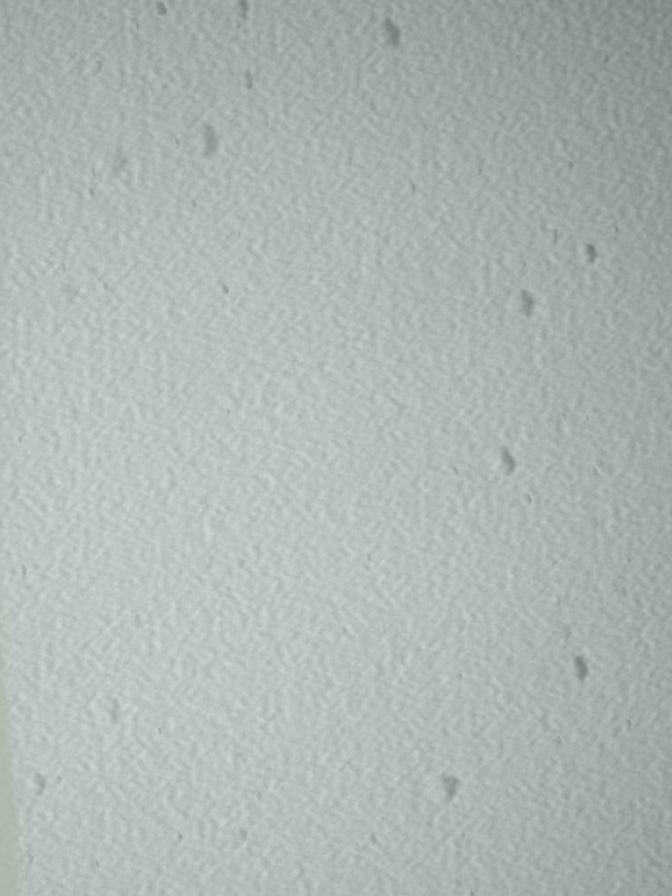
Give the GLSL for this texture, as a WebGL 1 fragment shader.

```glsl
precision highp float;
// Pale grey-green plaster wall: fine grain, scattered bumps and pits, light from the left.

uniform vec2 u_resolution;

#define GRAIN_SCALE 125.0
#define GRAIN_DEPTH 0.055
#define BUMP_SHADOW 0.17
#define BUMP_LIGHT 0.035
#define WALL_PEAK 0.778
#define WALL_FALLOFF vec2(0.32, 0.29)
#define LIGHT_CENTRE vec2(0.15, 0.36)
#define SHADOW_DIR vec2(0.98, 0.17)
#define WALL_TINT vec3(-0.036, 0.0, -0.015)
#define EDGE_COLOUR vec3(0.66, 0.72, 0.65)

vec2 hash2(vec2 p) {
  vec3 q = fract(p.xyx * vec3(0.1031, 0.1030, 0.0973));
  q += dot(q, q.yzx + 33.33);
  return fract((q.xx + q.yz) * q.zy);
}

float cornerSlope(vec2 cell, vec2 corner, vec2 f) {
  return dot(hash2(cell + corner + 71.0) * 2.0 - 1.0, f - corner);
}

float gradientNoise(vec2 p) {
  vec2 cell = floor(p);
  vec2 f = p - cell;
  vec2 w = f * f * f * (f * (f * 6.0 - 15.0) + 10.0);
  float low = mix(cornerSlope(cell, vec2(0.0, 0.0), f), cornerSlope(cell, vec2(1.0, 0.0), f), w.x);
  float high = mix(cornerSlope(cell, vec2(0.0, 1.0), f), cornerSlope(cell, vec2(1.0, 1.0), f), w.x);
  return mix(low, high, w.y);
}

float grainHeight(vec2 p) {
  vec2 q = p * GRAIN_SCALE;
  return gradientNoise(q) + 0.5 * gradientNoise(q * 1.9 + 17.0) + 0.7 * gradientNoise(q * 0.45 + 41.0);
}

// Slope of the grain along the light
float grainShade(vec2 p) {
  vec2 reach = SHADOW_DIR * 0.45 / GRAIN_SCALE;
  return grainHeight(p + reach) - grainHeight(p - reach);
}

// One lump: lit on the left, a crescent of shadow on the right, a soft dent around it
float lumpShade(vec2 v, float pit) {
  float len = length(v);
  float along = dot(v, SHADOW_DIR);
  float body = 1.0 - smoothstep(0.65, 1.15, len);
  float shadow = body * smoothstep(0.05 - pit, 0.85 - 0.5 * pit, along);
  float lit = body * (1.0 - smoothstep(-0.6, 0.3, along)) * (1.0 - 0.6 * pit);
  float dent = along * exp(-0.7 * len * len) * smoothstep(0.7, 1.3, len);
  return BUMP_LIGHT * (lit + 1.1 * dent) - BUMP_SHADOW * shadow;
}

// Scatter lumps of one size over a jittered grid
float bumpLayer(vec2 p, float cellSize, float radius, float chance, float seed) {
  vec2 home = floor(p / cellSize);
  float shade = 0.0;
  for (int j = -1; j <= 1; j++) {
    for (int i = -1; i <= 1; i++) {
      vec2 id = home + vec2(float(i), float(j));
      vec2 place = hash2(id + seed);
      vec2 kind = hash2(id + seed + 137.0);
      vec2 form = hash2(id + seed + 291.0);
      vec2 v = (p - (id + 0.1 + 0.8 * place) * cellSize) / (radius * mix(0.7, 1.2, form.x));
      float turn = form.y * 1.4 - 0.7;
      v = mat2(cos(turn), -sin(turn), sin(turn), cos(turn)) * v;
      v.x *= mix(1.0, 1.4, kind.y);
      v = mat2(cos(turn), sin(turn), -sin(turn), cos(turn)) * v;
      v += 0.4 * gradientNoise(v * 1.3 + id * 7.3);
      shade += step(kind.x, chance) * mix(0.35, 1.0, form.y) * lumpShade(v, kind.y * kind.y);
    }
  }
  return shade;
}

void main() {
  vec2 p = gl_FragCoord.xy / u_resolution.y;

  // Broad falloff of the light, darkest at the upper right
  vec2 away = p - LIGHT_CENTRE;
  float tone = WALL_PEAK - dot(WALL_FALLOFF, away * away);
  tone += 0.012 * gradientNoise(p * 7.0 + 3.0);

  // Relief
  tone += GRAIN_DEPTH * grainShade(p);
  tone += bumpLayer(p, 0.15, 0.019, 0.36, 11.0);
  tone += 0.75 * bumpLayer(p, 0.08, 0.0095, 0.2, 53.0);
  tone += 0.5 * bumpLayer(p, 0.04, 0.0055, 0.14, 97.0);
  vec3 colour = vec3(tone) + WALL_TINT;

  // Thin greenish strip along the lower left edge
  float stripWidth = 0.022 * (1.0 - smoothstep(0.0, 0.36, p.y));
  float strip = 1.0 - smoothstep(stripWidth - 0.008, stripWidth + 0.006, p.x);
  colour = mix(colour, EDGE_COLOUR, 0.7 * strip);

  gl_FragColor = vec4(clamp(colour, 0.0, 1.0), 1.0);
}
```
